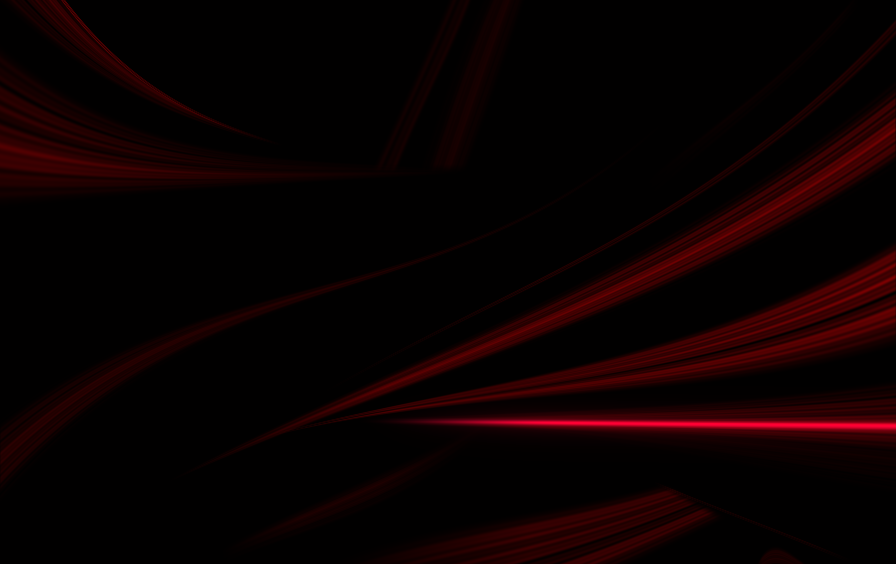
Reproduce this background procedurally as a WebGL 2 fragment shader.

```glsl
#version 300 es
precision highp float;
// Dark red silk: fans of fine glowing strands sweeping across black.
uniform vec2 u_resolution;
out vec4 fragColor;

// Cubic through four heights evenly spaced over s = 0..1.
float curve(vec4 h, float s) {
    float u = 3.0 * s, a = u - 1.0, b = u - 2.0, c = u - 3.0;
    return dot(h, vec4(-a * b * c / 6.0, u * b * c / 2.0, -u * a * c / 2.0, u * a * b / 6.0));
}

// Layered sines across a ribbon; fine strands vanish where it is narrow.
float strands(float t, float seed, float width) {
    float broad = 0.6 + 0.22 * sin(t * 8.0 + seed) + 0.16 * sin(t * 21.0 + seed * 2.3);
    float fine = 0.16 * sin(t * 57.0 + seed * 3.1) + 0.12 * sin(t * 103.0 + seed * 5.7);
    return max(broad + fine * smoothstep(0.02, 0.1, width), 0.0);
}

// Ribbon between two curves over span.x..span.y; fade holds head and tail lengths.
float ribbon(vec2 p, vec2 span, vec4 low, vec4 high, vec2 fade, float seed) {
    float s = (p.x - span.x) / (span.y - span.x);
    float along = clamp(s / fade.x, 0.0, 1.0) * clamp((1.0 - s) / fade.y, 0.0, 1.0);
    s = clamp(s, 0.0, 1.0);
    float bottom = curve(low, s);
    float width = max(curve(high, s) - bottom, 0.005);
    float t = (p.y - bottom) / width;
    float across = smoothstep(-0.05, 0.3, t) * (1.0 - smoothstep(0.75, 1.05, t));
    return along * across * strands(t, seed, width);
}

void main() {
    vec2 p = gl_FragCoord.xy / u_resolution;
    float red = 0.004;

    // Upper right fan and its thin outer strand
    red += 0.36 * ribbon(p, vec2(0.189, 1.0), vec4(0.145, 0.314, 0.479, 0.707),
        vec4(0.149, 0.355, 0.566, 0.855), vec2(0.3, 0.001), 4.6);
    red += 0.17 * ribbon(p, vec2(0.36, 1.0), vec4(0.300, 0.474, 0.660, 0.935),
        vec4(0.304, 0.483, 0.676, 0.967), vec2(0.4, 0.001), 1.0);
    red += 0.04 * ribbon(p, vec2(0.72, 0.96), vec4(0.64, 0.75, 0.86, 0.99),
        vec4(0.68, 0.783, 0.886, 1.02), vec2(0.4, 0.1), 2.0);

    // Middle right fan, brighter along its upper side
    float middle = ribbon(p, vec2(0.3, 1.0), vec4(0.225, 0.285, 0.320, 0.390),
        vec4(0.229, 0.312, 0.405, 0.570), vec2(0.2, 0.001), 0.4);
    float topSide = smoothstep(0.0, 0.14, p.y - 0.29 - 0.25 * max(p.x - 0.6, 0.0));
    red += middle * mix(0.37, 0.56, topSide);

    // Wedge around the bright ray
    red += 0.25 * ribbon(p, vec2(0.4, 1.0), vec4(0.250, 0.238, 0.223, 0.198),
        vec4(0.256, 0.269, 0.287, 0.322), vec2(0.4, 0.001), 5.2);
    red += 0.05 * ribbon(p, vec2(0.5, 1.0), vec4(0.246, 0.220, 0.175, 0.125),
        vec4(0.250, 0.245, 0.235, 0.220), vec2(0.4, 0.001), 3.0);

    // Upper left arcs, the smaller one with a lit rim
    red += 0.26 * ribbon(p, vec2(0.0, 0.516), vec4(0.632, 0.657, 0.676, 0.692),
        vec4(0.913, 0.762, 0.715, 0.696), vec2(0.001, 0.9), 5.4);
    red += 0.21 * ribbon(p, vec2(0.0, 0.315), vec4(1.0, 0.872, 0.791, 0.740),
        vec4(1.186, 0.938, 0.810, 0.744), vec2(0.001, 0.4), 2.4);
    red += 0.42 * ribbon(p, vec2(0.0, 0.315), vec4(1.17, 0.930, 0.804, 0.740),
        vec4(1.186, 0.940, 0.811, 0.745), vec2(0.001, 0.7), 0.8);

    // Faint slanted shafts, traced along the vertical axis
    red += 0.09 * ribbon(p.yx, vec2(0.694, 1.0), vec4(0.414, 0.444, 0.473, 0.501),
        vec4(0.443, 0.470, 0.500, 0.527), vec2(0.05, 0.001), 1.2);
    red += 0.09 * ribbon(p.yx, vec2(0.694, 1.0), vec4(0.469, 0.490, 0.513, 0.540),
        vec4(0.520, 0.543, 0.565, 0.586), vec2(0.05, 0.001), 3.6);

    // Long dim swoop from the left edge
    red += 0.15 * ribbon(p, vec2(0.0, 0.742), vec4(0.112, 0.407, 0.548, 0.781),
        vec4(0.252, 0.446, 0.558, 0.789), vec2(0.001, 0.5), 3.9);

    // Dim strands beneath the fans
    red += 0.11 * ribbon(p, vec2(0.247, 0.54), vec4(0.0, 0.058, 0.122, 0.231),
        vec4(0.029, 0.103, 0.174, 0.252), vec2(0.3, 0.4), 2.8);

    // Bottom sheet, cut by a slanted edge, and its trailing wisps
    float cut = smoothstep(-0.008, 0.012, 0.149 - 0.86 * (p.x - 0.729) - p.y);
    red += 0.27 * cut * ribbon(p, vec2(0.365, 0.82), vec4(-0.157, -0.116, -0.023, 0.091),
        vec4(0.0, 0.066, 0.112, 0.184), vec2(0.5, 0.001), 0.9);
    red += 0.09 * ribbon(p, vec2(0.73, 0.95), vec4(0.141, 0.094, 0.048, 0.0),
        vec4(0.147, 0.100, 0.055, 0.008), vec2(0.1, 0.2), 1.5);
    red += 0.15 * ribbon(p, vec2(0.845, 0.9), vec4(-0.03),
        vec4(0.0, 0.030, 0.020, 0.0), vec2(0.1), 0.6);

    // Crimson ray: a narrow core with a soft halo
    float reach = smoothstep(0.4, 0.62, p.x);
    float offset = abs(p.y - mix(0.254, 0.244, (p.x - 0.4) / 0.6));
    float core = reach * exp(-pow(offset / mix(0.003, 0.006, p.x), 2.0));
    float halo = reach * exp(-offset / 0.014);

    vec3 color = red * vec3(1.0, 0.0, 0.012);
    color += core * vec3(0.56, 0.0, 0.17) + halo * vec3(0.25, 0.0, 0.035);
    fragColor = vec4(min(color, 1.0), 1.0);
}
```
